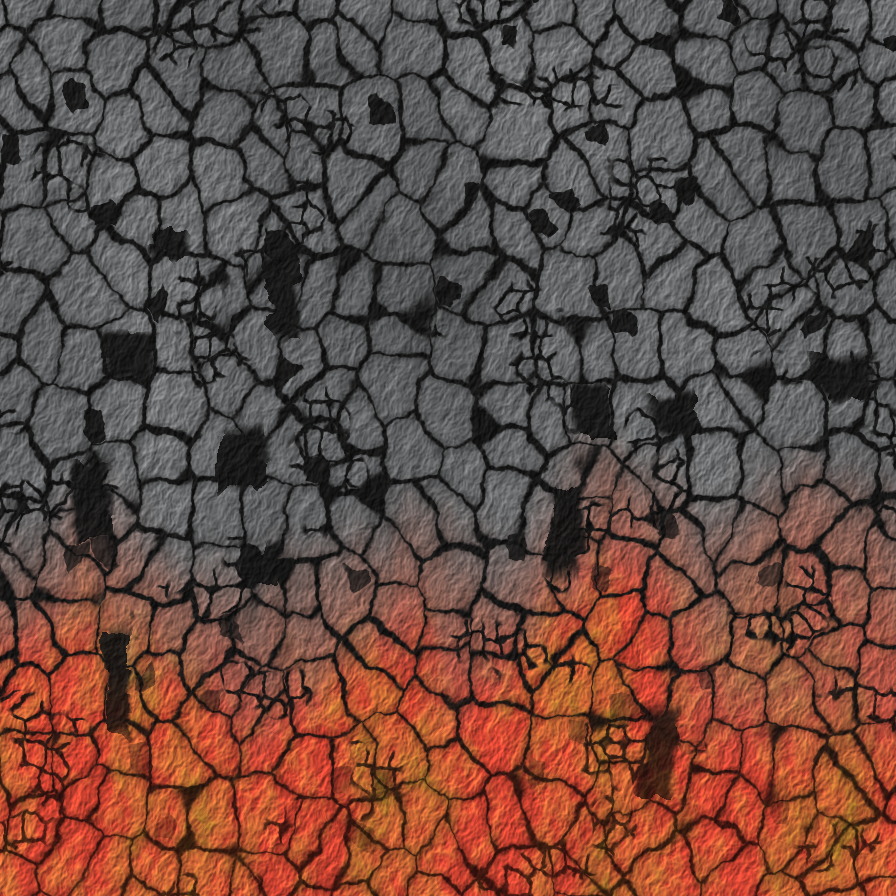
Write a Shadertoy shader that draws this texture.

```glsl
const vec2 SLAB_GRID = vec2(18.5, 15.5);
const vec2 CHIP_GRID = vec2(41.0, 35.0);

// Hollows: centre xy, half size zw
const vec4 HOLLOWS[12] = vec4[12](
    vec4(.10, .44, .019, .048), vec4(.29, .37, .023, .023),
    vec4(.13, .24, .011, .060), vec4(.19, .73, .019, .018),
    vec4(.315, .67, .018, .042), vec4(.143, .60, .025, .024),
    vec4(.27, .49, .022, .035), vec4(.63, .41, .019, .048),
    vec4(.665, .54, .021, .026), vec4(.75, .54, .025, .018),
    vec4(.94, .58, .030, .027), vec4(.735, .16, .017, .050));

vec2 hash2(vec2 p) {
    vec3 q = fract(p.xyx * vec3(.1031, .1030, .0973));
    q += dot(q, q.yzx + 33.33);
    return fract((q.xx + q.yz) * q.zy);
}

// Layered sines, roughly -1 to 1
float waves(vec2 p) {
    float sum = 0.0, amp = .55;
    for (int i = 0; i < 4; i++) {
        sum += amp * sin(p.x + 1.6 * sin(p.y));
        p = mat2(.8, .6, -.6, .8) * p * 1.9 + 2.3;
        amp *= .55;
    }
    return sum;
}

// Distance to the nearest cellular site
float cellular(vec2 p) {
    vec2 base = floor(p);
    float best = 4.0;
    for (int y = -1; y <= 1; y++)
    for (int x = -1; x <= 1; x++) {
        vec2 cell = base + vec2(x, y);
        vec2 d = cell + hash2(cell) - p;
        best = min(best, dot(d, d));
    }
    return sqrt(best);
}

// Rounded-square norm gives blocky slabs
float blockNorm(vec2 d) {
    d *= d;
    return sqrt(sqrt(dot(d, d)));
}

// Border distance in x, owning site in yz
vec3 slabs(vec2 p, float jitter) {
    vec2 base = floor(p), site = base;
    float first = 9.0, second = 9.0;
    for (int y = -2; y <= 2; y++)
    for (int x = -2; x <= 2; x++) {
        vec2 cell = base + vec2(x, y);
        vec2 s = cell + .5 + jitter * (hash2(cell) - .5);
        float d = blockNorm(s - p);
        if (d < first) { second = first; first = d; site = s; }
        else second = min(second, d);
    }
    return vec3(.5 * (second - first), site);
}

// Slanted fibrous stone height
float stone(vec2 p) {
    p += .003 * vec2(waves(p * 70.0), waves(p * 80.0 + 3.0));
    vec2 q = vec2(dot(p, vec2(.89, -.45)), dot(p, vec2(.45, .89))) * vec2(66.0, 34.0);
    return .42 * cellular(q) + .3 * cellular(q * 2.1 + 7.0) + .24 * cellular(q * 4.3 + 3.0);
}

float hollowMask(vec2 p) {
    float mask = 0.0;
    for (int i = 0; i < 12; i++) {
        vec2 d = abs(p - HOLLOWS[i].xy) / HOLLOWS[i].zw;
        mask = max(mask, 1.0 - smoothstep(.85, 1.15, max(d.x, d.y)));
    }
    return mask;
}

// Heat rises from the base along a wavy front
float heatAt(vec2 p) {
    float front = .46 - .05 * sin(6.283 * (p.x - .05)) + .03 * cos(23.3 * (p.x - .14));
    front += .03 * waves(p * vec2(32.0, 12.0));
    return 1.0 - smoothstep(front - .34, front + .07, p.y);
}

vec3 surfaceColor(vec2 p, float heat, float height) {
    vec3 ash = vec3(.395, .40, .405) * (1.0 + .13 * waves(p * vec2(11.0, 6.0) + 1.0));
    float hue = .45 + .35 * waves(p * vec2(26.0, 9.0) + 4.0);
    hue += .22 * waves(p * vec2(95.0, 50.0)) + .8 * (height - .45);
    vec3 fire = mix(vec3(.83, .27, .20), vec3(.79, .39, .21), smoothstep(.15, .6, hue));
    fire = mix(fire, vec3(.67, .47, .17), smoothstep(.55, 1.1, hue));
    float faded = smoothstep(.7, .82, p.x) * smoothstep(.12, .25, p.y);
    fire = mix(fire, vec3(.56, .37, .32), .55 * faded);
    vec3 warm = mix(ash, vec3(.53, .38, .34), smoothstep(.04, .42, heat));
    return mix(warm, fire, smoothstep(.3, .9, heat));
}

void mainImage(out vec4 fragColor, in vec2 fragCoord) {
    vec2 uv = fragCoord / iResolution.xy;
    float pixel = 1.0 / iResolution.y;
    vec2 bent = uv + .005 * vec2(waves(uv * 38.0), waves(uv.yx * 43.0 + 5.0));
    bent += .0013 * vec2(waves(uv * 230.0), waves(uv.yx * 250.0));

    // Stone relief lit from the upper left
    float height = stone(uv);
    float slope = height - stone(uv + vec2(-.0018, .0018));
    float heat = heatAt(uv);
    vec3 color = surfaceColor(uv, heat, height);
    color *= clamp(1.0 + 1.15 * slope + .3 * (height - .45), .55, 1.5);

    // Main cracks and finer splits
    vec3 slab = slabs(bent * SLAB_GRID, .85);
    vec3 chip = slabs(bent * CHIP_GRID + 11.0, .75);
    float width = (.034 + .02 * waves(uv * 33.0 + 8.0)) * mix(1.1, .75, heat);
    float blur = 1.0 * pixel * SLAB_GRID.x;
    float crack = 1.0 - smoothstep(width - blur, width + blur, slab.x);
    float gate = smoothstep(.45, .6, waves(uv * 19.0 + 2.0));
    float split = gate * (1.0 - smoothstep(.03, .06 + pixel * CHIP_GRID.x, chip.x));
    color *= mix(.78, 1.0, smoothstep(0.0, .16, slab.x));

    // Missing chips and larger hollows with broken outlines
    vec2 chipSite = (chip.yz - 11.0) / CHIP_GRID;
    float lost = step(.97, hash2(floor(chip.yz) + 19.0).x) * smoothstep(.0, .05, chip.x);
    float hollow = max(hollowMask(mix(bent, chipSite, .45)), lost * mix(1.0, .4, heat));

    vec3 soot = vec3(.085, .083, .082) * clamp(1.0 + 2.5 * slope, .5, 2.0);
    float ember = heat * (1.0 - smoothstep(.05, .32, uv.y));
    soot = mix(soot, color * .36, ember);
    float dark = max(max(crack, split), hollow * .95);
    fragColor = vec4(mix(color, soot, dark), 1.0);
}
```
